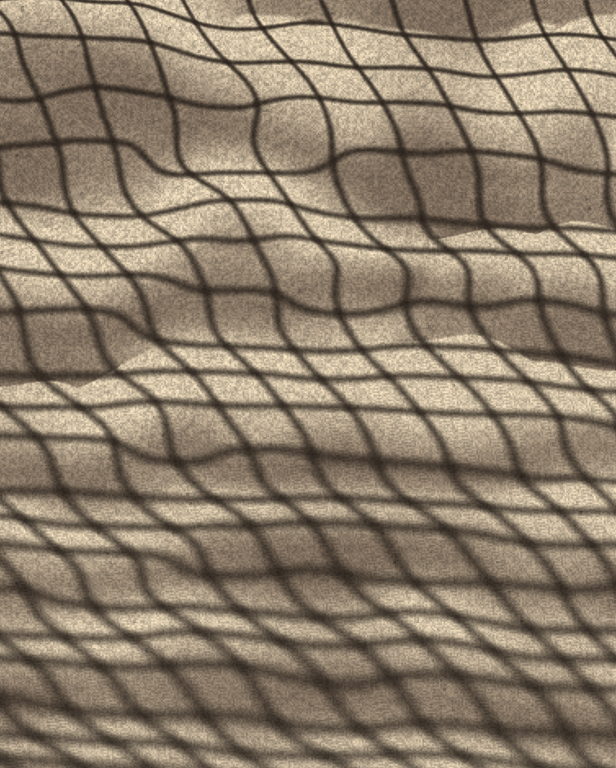
This texture is drawn by a WebGL 1 fragment shader. Its source:

```glsl
precision highp float;

uniform vec2 u_resolution;

#define COLUMNS 11.5
#define ROWS 15.0
#define ROW_CROWDING 4.0
#define RIPPLE_WARP 0.62
#define RIPPLE_LIFT 0.36
#define CORD_NEAR 0.0021
#define CORD_FAR 0.0040
#define BLUR_NEAR 0.0032
#define BLUR_FAR 0.0125
#define GRAIN_SCALE 470.0
#define GRAIN_CONTRAST 0.46

const float TAU = 6.28319;
const vec3 LIT_SAND = vec3(0.83, 0.765, 0.655);
const vec3 SHADED_SAND = vec3(0.49, 0.425, 0.36);
const vec3 CORD_SHADOW = vec3(0.17, 0.14, 0.115);

float hash(vec2 p) {
  return fract(sin(dot(p, vec2(127.1, 311.7))) * 43758.5);
}

float noise(vec2 p) {
  vec2 i = floor(p);
  vec2 f = fract(p);
  f = f * f * f * (f * (f * 6.0 - 15.0) + 10.0);
  float low = mix(hash(i), hash(i + vec2(1.0, 0.0)), f.x);
  float high = mix(hash(i + vec2(0.0, 1.0)), hash(i + 1.0), f.x);
  return mix(low, high, f.y);
}

// Ripple count from the top edge; whole numbers lie on the lit slopes
float ripplePhase(vec2 p) {
  float t = p.y - 0.05 - 0.06 * (p.x - 0.4);
  float warp = noise(p * vec2(4.3, 5.5) + 3.7) - 0.5;
  warp += 0.35 * (noise(p * vec2(9.0, 10.0) + 8.1) - 0.5);
  return 3.4 * t + 2.2 * t * t + RIPPLE_WARP * warp;
}

// Net coordinates after the cords fall across the ripples
vec2 netCoords(vec2 p) {
  float lift = sin(TAU * ripplePhase(p)) * mix(1.0, 0.5, p.y);
  float t = p.y - 0.05 * p.x;
  float u = COLUMNS * (p.x - 0.3 * p.y - 0.4 * p.y * p.y);
  float v = ROWS * t + ROW_CROWDING * t * t;
  vec2 sag = vec2(noise(p * 6.0 + 21.0), noise(p * 7.0 + 43.0)) - 0.5;
  return vec2(u - 0.2 * lift, v + RIPPLE_LIFT * lift) + 0.35 * sag;
}

// Distance to the nearest cord of each family
vec2 cordDistance(vec2 p) {
  const float STEP = 0.0015;
  vec2 c = netCoords(p);
  vec2 dx = (netCoords(p + vec2(STEP, 0.0)) - c) / STEP;
  vec2 dy = (netCoords(p + vec2(0.0, STEP)) - c) / STEP;
  vec2 slope = sqrt(dx * dx + dy * dy);
  return abs(fract(c + 0.5) - 0.5) / max(slope, vec2(4.0));
}

// Light on the ripples, with scalloped slip edges in places
float sandLight(vec2 p) {
  float phase = ripplePhase(p);
  float scallop = 0.07 * abs(sin(p.x * 19.0 + 4.0 * noise(p * 5.0)));
  float f = fract(phase + scallop);
  float soft = 0.5 + 0.5 * cos(TAU * phase);
  float slip = 1.0 - smoothstep(0.2, 0.75, f);
  slip = max(slip, smoothstep(0.86, 0.885, f));
  float crisp = smoothstep(0.42, 0.62, noise(p * vec2(4.0, 5.0) + 12.3));
  crisp *= 1.0 - smoothstep(0.5, 0.7, p.y);
  float light = mix(soft, slip, 0.8 * crisp);
  light = mix(light, 0.55, 0.35 * smoothstep(0.5, 1.0, p.y));
  light += 0.45 * (noise(p * vec2(7.0, 9.0) + 31.0) - 0.5);
  return clamp(light, 0.0, 1.0);
}

float sandGrain(vec2 p) {
  vec2 g = p * GRAIN_SCALE;
  float fine = noise(g);
  float coarse = noise(g * 0.47 + 17.0);
  return 0.65 * fine + 0.35 * coarse - 0.5;
}

void main() {
  // Depth p.y runs from the top edge downward
  vec2 p = gl_FragCoord.xy / u_resolution.y;
  p.y = 1.0 - p.y;

  // Sand
  float light = sandLight(p);
  vec3 color = mix(SHADED_SAND, LIT_SAND, light);

  // Net shadow, softer toward the bottom and wider in the hollows
  float spread = 1.25 - 0.4 * light;
  float cord = mix(CORD_NEAR, CORD_FAR, p.y) * spread;
  float blur = mix(BLUR_NEAR, BLUR_FAR, p.y) * spread;
  vec2 away = cordDistance(p);
  vec2 shade = 1.0 - smoothstep(vec2(cord - 0.5 * blur), vec2(cord + blur), away);
  shade *= mix(0.88, 0.62, p.y);
  float knot = 1.0 - smoothstep(0.0, 2.0 * cord + blur, length(away));
  float shadow = 1.0 - (1.0 - shade.x) * (1.0 - shade.y) * (1.0 - 0.3 * knot);
  color = mix(color, CORD_SHADOW, shadow);

  // Grain and sparse dark specks
  float speck = step(0.992, hash(floor(p * 260.0) + 5.0));
  color *= 1.0 + GRAIN_CONTRAST * sandGrain(p) - 0.16 * speck;

  gl_FragColor = vec4(clamp(color, 0.0, 1.0), 1.0);
}
```
